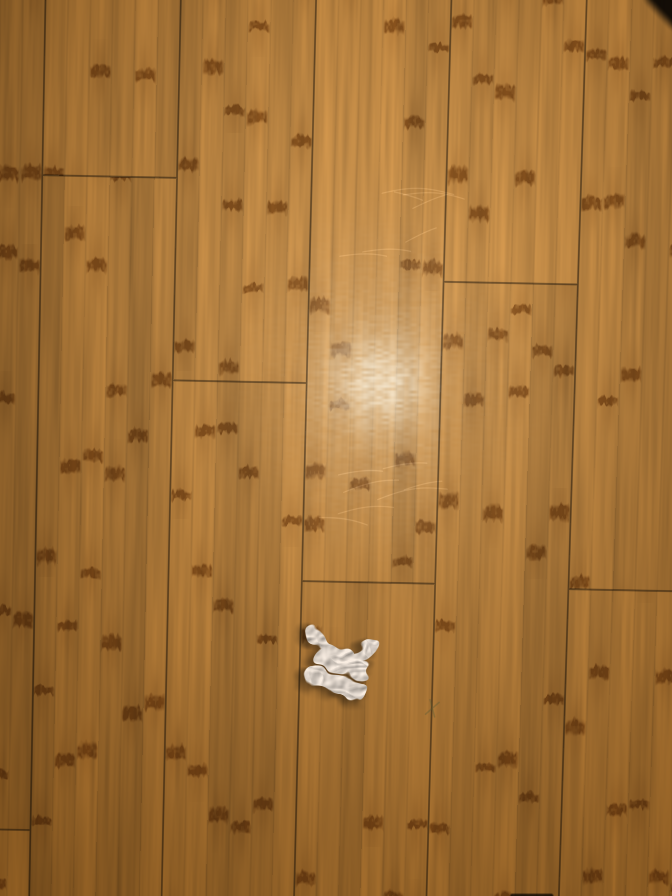
This texture is drawn by a Shadertoy shader. Its source:

```glsl
const vec3 WOOD_DARK = vec3(0.49, 0.31, 0.10);
const vec3 WOOD_LIGHT = vec3(0.75, 0.54, 0.28);
const vec3 KNOT_TINT = vec3(0.68, 0.58, 0.42);
const vec3 GLOW_COLOR = vec3(0.98, 0.94, 0.86);
const vec3 PAPER_COLOR = vec3(0.85, 0.81, 0.77);
const vec2 LIGHT_CENTER = vec2(0.43, 0.67);
const vec2 LIGHT_SPREAD = vec2(0.50, 0.60);
const vec2 GLOW_CENTER = vec2(0.424, 0.572);
const float STRIPS = 6.0;       // bamboo strips per board
const float KNOT_ROWS = 5.5;    // knot cells per canvas height
const float KNOT_CHANCE = 0.72;
const float SEAM_WIDTH = 0.0011;
// Height of the end joint in each board column, left to right
const float JOINTS[6] = float[6](0.075, 0.803, 0.574, 0.350, 0.684, 0.341);

float hash(vec2 p) {
    return fract(sin(dot(p, vec2(127.1, 311.7))) * 43758.5453);
}

float noise(vec2 p) {
    vec2 i = floor(p), f = fract(p);
    f = f * f * (3.0 - 2.0 * f);
    return mix(mix(hash(i), hash(i + vec2(1, 0)), f.x),
               mix(hash(i + vec2(0, 1)), hash(i + vec2(1, 1)), f.x), f.y);
}

float segment(vec2 p, vec2 a, vec2 b) {
    vec2 d = b - a;
    return length(p - a - d * clamp(dot(p - a, d) / dot(d, d), 0.0, 1.0));
}

float line(float d, float width, float px) {
    return 1.0 - smoothstep(width - 0.5 * px, width + px, d);
}

// Dark scalloped node inside one bamboo strip
float knot(vec2 strip, float y) {
    float row = floor(y * KNOT_ROWS + hash(vec2(strip.x, 3.0)));
    vec2 id = vec2(strip.x, row);
    float shift = hash(vec2(strip.x, 3.0));
    float center = (row + 0.12 + 0.76 * hash(id + 5.3) - shift) / KNOT_ROWS;
    float u = strip.y - 0.5;
    float v = y - center + 0.010 * u * u;
    v += 0.006 * (noise(vec2(strip.y * 9.0, y * 120.0) + id * 7.0) - 0.5);
    float size = mix(0.006, 0.011, hash(id + 9.1));
    float body = smoothstep(size, size * 0.35, abs(v)) * smoothstep(0.52, 0.36, abs(u));
    float fibre = 0.5 + 0.7 * noise(vec2(strip.y * 11.0, y * 260.0) + id);
    float tail = 0.18 * smoothstep(0.05, 0.0, abs(v)) * smoothstep(0.5, 0.1, abs(u));
    return (body * fibre + tail) * step(hash(id + 1.7), KNOT_CHANCE);
}

// Crumpled scrap: four rounded lobes with a ragged rim
float paper(vec2 p) {
    p += 0.010 * (vec2(noise(p * 95.0), noise(p * 95.0 + 31.0)) - 0.5);
    float d = segment(p, vec2(0.362, 0.268), vec2(0.401, 0.254)) - 0.013;
    d = min(d, segment(p, vec2(0.347, 0.294), vec2(0.367, 0.274)) - 0.006);
    d = min(d, segment(p, vec2(0.398, 0.266), vec2(0.414, 0.278)) - 0.007);
    return min(d, segment(p, vec2(0.349, 0.247), vec2(0.401, 0.228)) - 0.009);
}

float folds(vec2 p) {
    float bend = noise(p * 60.0) * 2.0;
    return abs(noise(p * vec2(70.0, 130.0) + bend) - 0.5) + 0.5 * noise(p * 190.0);
}

void mainImage(out vec4 fragColor, in vec2 fragCoord) {
    vec2 p = fragCoord / iResolution.y;
    float px = 1.0 / iResolution.y;

    // Boards narrow and lean slightly toward the bottom
    float boardWidth = mix(0.1478, 0.1510, p.y);
    float board = (p.x - mix(0.0326, 0.0508, p.y)) / boardWidth;
    float column = floor(board);
    float jointY = JOINTS[int(clamp(column + 1.0, 0.0, 5.0))] - 0.02 * (fract(board) - 0.5) * boardWidth;
    float plank = hash(vec2(column, step(jointY, p.y)));

    // Room light, then strips and stretched grain
    vec2 away = (p - LIGHT_CENTER) / LIGHT_SPREAD;
    vec3 color = mix(WOOD_DARK, WOOD_LIGHT, exp(-dot(away, away)));
    vec2 strip = vec2(floor(board * STRIPS) + 40.0 * step(jointY, p.y), fract(board * STRIPS));
    float grainX = board * boardWidth;
    float grain = 0.5 * noise(vec2(grainX * 190.0, p.y * 7.0)) + 0.3 * noise(vec2(grainX * 420.0, p.y * 14.0))
                + 0.2 * noise(vec2(grainX * 60.0, p.y * 3.0));
    color *= 1.0 + 0.24 * (grain - 0.5) + 0.11 * (hash(strip.xx) - 0.5) + 0.05 * (plank - 0.5);
    color *= 1.0 - 0.07 * smoothstep(0.42, 0.5, abs(strip.y - 0.5));
    color *= mix(vec3(1.0), KNOT_TINT, clamp(knot(strip, p.y), 0.0, 1.0));

    // Lamp reflection, strongest on the middle board
    vec2 g = p - GLOW_CENTER;
    float sparkle = 0.75 + 0.5 * noise(p * vec2(130.0, 320.0));
    float core = exp(-dot(g / vec2(0.050, 0.046), g / vec2(0.050, 0.046)));
    float halo = exp(-dot(g / vec2(0.12, 0.13), g / vec2(0.12, 0.13)));
    float onBoard = column == 2.0 ? 1.0 : 0.55;
    color = mix(color, GLOW_COLOR, clamp((0.50 * core + 0.25 * halo) * sparkle * onBoard, 0.0, 0.9));

    // Faint scuffs around the reflection
    for (float i = 0.0; i < 14.0; i++) {
        vec2 start = vec2(0.35 + 0.12 * hash(vec2(i, 1.0)), mod(i, 2.0) < 1.0 ? 0.70 : 0.42);
        start.y += 0.09 * hash(vec2(i, 2.0));
        vec2 run = vec2(0.03 + 0.06 * hash(vec2(i, 4.0)), 0.03 * (hash(vec2(i, 6.0)) - 0.6));
        float bow = 0.006 * sin((p.x - start.x) * 40.0);
        color += 0.07 * line(segment(p - vec2(0.0, bow), start, start + run), 0.0004, px);
    }

    // Long seams and end joints
    float seam = line(abs(fract(board + 0.5) - 0.5) * boardWidth, SEAM_WIDTH * 0.6, px);
    seam = max(seam, line(abs(p.y - jointY), SEAM_WIDTH * 0.7, px));
    color *= 1.0 - 0.42 * seam;

    // Small marks and dark objects at the rim
    float cross = min(segment(p, vec2(0.475, 0.203), vec2(0.490, 0.216)), segment(p, vec2(0.480, 0.219), vec2(0.485, 0.200)));
    color = mix(color, vec3(0.36, 0.36, 0.20), 0.4 * line(cross, 0.0006, px));
    float corner = segment(p, vec2(0.738, 1.008), vec2(0.760, 0.985));
    float foot = segment(p, vec2(0.572, 0.0), vec2(0.615, 0.0));
    color *= 1.0 - 0.88 * smoothstep(0.024, 0.010, corner);
    color *= 1.0 - 0.75 * smoothstep(0.004, 0.001, foot);

    // Paper with its contact shadow
    color *= 1.0 - 0.40 * smoothstep(0.010, -0.006, paper(p + vec2(0.006, 0.003)));
    float slope = folds(p + vec2(-0.002, 0.003)) - folds(p);
    vec3 sheet = PAPER_COLOR * (0.99 + 0.45 * clamp(slope, -0.6, 0.35));
    color = mix(color, sheet, smoothstep(px, -px, paper(p)));

    fragColor = vec4(clamp(color, 0.0, 1.0), 1.0);
}
```
